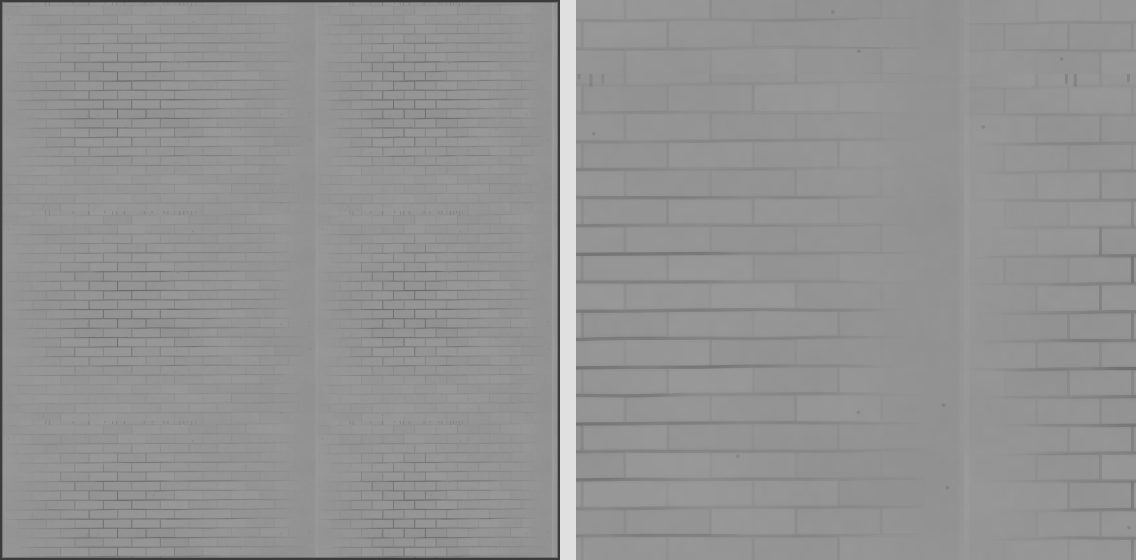
Left, the full canvas; right, a detail of the centre.
This texture map is drawn by a Shadertoy shader. Its source:

```glsl
const vec2 BRICKS = vec2(11.1, 22.29);   // bricks across and courses down one panel
const float PANEL_HEIGHT = 0.3743;
const float WIDE_PANEL = 0.5645;
const float NARROW_PANEL = 0.4225;
const float JOINT_HALF = 0.0010;
const float FRAME_WIDTH = 0.0042;
const vec3 PAINT = vec3(0.584);
const vec3 FRAME = vec3(0.23);

float hash(vec2 p) {
    vec3 q = fract(p.xyx * 0.1031);
    q += dot(q, q.yzx + 33.33);
    return fract((q.x + q.y) * q.z);
}

float valueNoise(vec2 p) {
    vec2 cell = floor(p);
    vec2 f = fract(p);
    f = f * f * (3.0 - 2.0 * f);
    float low = mix(hash(cell), hash(cell + vec2(1, 0)), f.x);
    float high = mix(hash(cell + vec2(0, 1)), hash(cell + vec2(1, 1)), f.x);
    return mix(low, high, f.y);
}

float stroke(float dist, float halfWidth, float pixel) {
    return clamp((halfWidth - dist) / pixel + 0.5, 0.0, 1.0);
}

// Rises from a to b, then falls from c to d
float plateau(float x, float a, float b, float c, float d) {
    return smoothstep(a, b, x) * (1.0 - smoothstep(c, d, x));
}

// Signed offset to the nearest whole number
float nearestJoint(float x) {
    return x - floor(x + 0.5);
}

// Painted brickwork: p runs 0..1 across and down, size is the panel on the canvas
float brickShade(vec2 p, vec2 size, float pixel) {
    vec2 pitch = size / BRICKS;
    float course = p.y * BRICKS.y + 0.53 + 0.15 * p.x;
    course += 0.05 * (valueNoise(vec2(p.x * 14.0, floor(course + 0.5))) - 0.5);
    float row = floor(course);
    float along = p.x * BRICKS.x - 0.128 - 0.5 * mod(row, 2.0);
    vec2 brick = vec2(floor(along), row);

    // Thick paint hides the joints towards the panel edges
    float ragged = 0.12 * (hash(vec2(row, 7.0)) - 0.5);
    float present = plateau(p.x + ragged, 0.0, 0.14, 0.84, 0.97)
                  * (1.0 - smoothstep(0.945, 0.965, p.x));
    float bodyY = plateau(p.y, 0.04, 0.30, 0.62, 0.84);
    float bedFade = present * mix(0.28, 1.0, bodyY * plateau(p.x, 0.02, 0.32, 0.50, 0.98));
    float headFade = present * mix(0.20, 1.0, bodyY * plateau(p.x, 0.12, 0.30, 0.44, 0.66));

    // Bed and head joints
    float bedRow = floor(course + 0.5);
    float bedWear = mix(0.55, 1.2, hash(vec2(bedRow, 19.0)))
                  * mix(0.5, 1.25, valueNoise(vec2(p.x * 18.0, bedRow * 5.0)));
    float headWear = mix(0.45, 1.2, hash(vec2(floor(along + 0.5), row + 40.0)));
    float bedDist = abs(nearestJoint(course)) * pitch.y;
    float headDist = abs(nearestJoint(along)) * pitch.x;
    float bed = stroke(bedDist, JOINT_HALF, pixel) * bedFade * bedWear;
    float head = stroke(headDist, JOINT_HALF * 0.9, pixel) * headFade * headWear;
    float shade = -max(0.125 * bed, 0.14 * head);

    // Soft grime below the joints, brick tone and broad stains
    shade -= 0.018 * bedFade * (1.0 - smoothstep(0.0, 0.0035, bedDist));
    shade += 0.016 * (hash(brick + 71.0) - 0.5) * (0.3 + 0.7 * present);
    shade += 0.016 * (valueNoise(p * vec2(7.0, 9.0)) - 0.5);
    shade += 0.008 * (valueNoise(p * vec2(90.0, 60.0)) - 0.5);
    shade -= 0.012 * smoothstep(0.88, 0.97, p.x);
    return shade;
}

// Short drips along the top seam and stray specks
float blemishes(vec2 p, vec2 size, float pixel) {
    float column = p.x * 80.0;
    float id = floor(column);
    float reach = 0.004 + 0.014 * hash(vec2(id, 3.0));
    float chosen = step(0.58, hash(vec2(id, 11.0))) * plateau(p.x, 0.04, 0.12, 0.58, 0.68);
    float drip = stroke(abs(fract(column) - 0.5) * size.x / 80.0, 0.0009, pixel)
               * (1.0 - smoothstep(reach, reach + 0.006, p.y));

    vec2 grid = p * vec2(24.0, 16.0);
    vec2 cell = floor(grid);
    vec2 center = 0.25 + 0.5 * vec2(hash(cell + 5.0), hash(cell + 23.0));
    float speckDist = length((fract(grid) - center) * size / vec2(24.0, 16.0));
    float speck = stroke(speckDist, 0.0011, pixel) * step(0.95, hash(cell + 90.0));
    return 0.07 * drip * chosen + 0.06 * speck;
}

void mainImage(out vec4 fragColor, in vec2 fragCoord) {
    vec2 uv = fragCoord / iResolution.xy;
    float pixel = 1.0 / min(iResolution.x, iResolution.y);

    // One wide panel, then narrower copies; stacked from the top
    bool wide = uv.x < WIDE_PANEL;
    vec2 size = vec2(wide ? WIDE_PANEL : NARROW_PANEL, PANEL_HEIGHT);
    float across = wide ? uv.x / WIDE_PANEL : fract((uv.x - WIDE_PANEL) / NARROW_PANEL);
    vec2 p = vec2(across, fract((1.0 - uv.y - 0.0033) / PANEL_HEIGHT));

    vec3 color = PAINT + brickShade(p, size, pixel) - blemishes(p, size, pixel);

    // Pale vertical seams where panels meet
    float lastSeam = WIDE_PANEL + NARROW_PANEL;
    color += 0.012 * stroke(abs(uv.x - WIDE_PANEL), 0.003, pixel);
    color += 0.035 * stroke(abs(uv.x - lastSeam), 0.0014, pixel);

    // Dark frame
    vec2 inset = min(uv, 1.0 - uv);
    color = mix(color, FRAME, stroke(min(inset.x, inset.y), FRAME_WIDTH, pixel));
    fragColor = vec4(color, 1.0);
}
```
